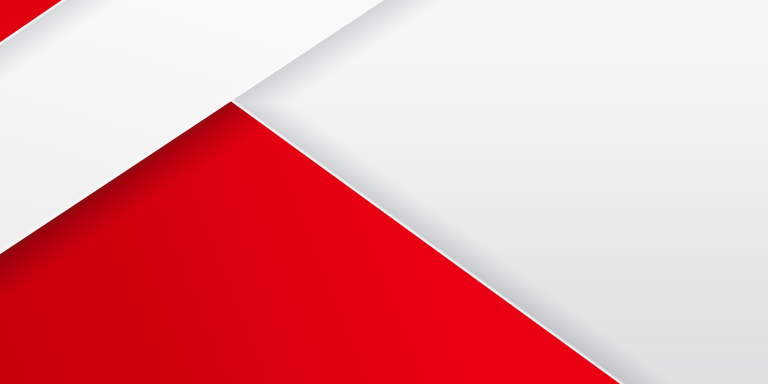
Give the GLSL for this background, as a WebGL 2 fragment shader.

```glsl
#version 300 es
precision highp float;

uniform vec2 u_resolution;
out vec4 outColor;

const vec3 WHITE = vec3(0.985);
const vec3 PAPER_TOP = vec3(0.965);
const vec3 PAPER_BOTTOM = vec3(0.875, 0.875, 0.88);
const vec3 BAND_LIGHT = vec3(0.975);
const vec3 BAND_DIM = vec3(0.94);
const vec3 RED_BRIGHT = vec3(0.915, 0.0, 0.07);
const vec3 RED_DEEP = vec3(0.785, 0.0, 0.05);
const vec3 GREY_SHADE = vec3(0.85, 0.86, 0.87);
const vec3 RED_SHADE = vec3(0.74, 0.8, 0.8);

// Signed distance to the line a-b, positive on its left side.
float lineDistance(vec2 p, vec2 a, vec2 b) {
    vec2 along = normalize(b - a);
    vec2 rel = p - a;
    return along.x * rel.y - along.y * rel.x;
}

// Antialiased coverage of the region where d is positive.
float cover(float d, float pixel) {
    return smoothstep(-0.7 * pixel, 0.7 * pixel, d);
}

// Soft shadow, strongest at the edge and gone at the given width.
float shadow(float d, float width) {
    float t = clamp(d / width, 0.0, 1.0);
    return (1.0 - t) * (1.0 - 0.4 * t * t) * step(0.0, d);
}

// Thin bright rim centred at an offset from the edge.
float rim(float d, float offset, float width) {
    float t = (d - offset) / width;
    return exp(-t * t);
}

// Faint layered stripes across one axis.
float stripes(float t) {
    return 0.6 * sin(t * 150.0) + 0.4 * sin(t * 67.0 + 1.3);
}

vec3 paper(vec2 p) {
    return mix(PAPER_BOTTOM, PAPER_TOP, smoothstep(-0.1, 1.0, p.y)) + 0.002 * stripes(p.y);
}

vec3 redSheet(vec2 p) {
    float glow = smoothstep(0.0, 1.05, 0.75 * p.x + 0.3 * p.y);
    return mix(RED_DEEP, RED_BRIGHT, glow);
}

vec3 bandSheet(vec2 p) {
    return mix(BAND_DIM, BAND_LIGHT, smoothstep(0.35, 1.15, p.y + 0.3 * p.x));
}

void main() {
    vec2 p = gl_FragCoord.xy / u_resolution.y;
    float pixel = 1.0 / u_resolution.y;

    float band = lineDistance(p, vec2(0.0, 0.338), vec2(1.0, 1.0));
    float slope = lineDistance(p, vec2(0.604, 0.734), vec2(1.615, 0.0));
    float corner = lineDistance(p, vec2(0.0, 0.89), vec2(0.161, 1.0));

    // Paper with the shadows of the red sheet and of the band
    vec3 color = paper(p);
    float bandShade = shadow(-band, 0.09) * (1.0 + 0.04 * stripes(band * 3.0));
    float paperShade = max(shadow(slope, 0.085), bandShade);
    color *= mix(vec3(1.0), GREY_SHADE, paperShade);
    color = mix(color, WHITE, 0.85 * rim(slope, 0.003, 0.004));

    // Lower red sheet, darkened under the band
    vec3 red = redSheet(p);
    red *= mix(vec3(1.0), RED_SHADE, shadow(-band, 0.11));
    red += vec3(-0.06, 0.05, 0.02) * rim(band, 0.0, 0.012);
    color = mix(color, red, cover(-slope, pixel));

    // Diagonal white band with the shadow of the corner
    vec3 sheet = bandSheet(p);
    sheet *= mix(vec3(1.0), GREY_SHADE, shadow(-corner, 0.088));
    sheet = mix(sheet, WHITE, 0.6 * rim(band, 0.004, 0.004));
    sheet = mix(sheet, WHITE, 0.85 * rim(corner, -0.003, 0.004));
    color = mix(color, sheet, cover(band, pixel));

    // Red corner
    color = mix(color, mix(RED_DEEP, RED_BRIGHT, 0.7), cover(corner, pixel));

    outColor = vec4(clamp(color, 0.0, 1.0), 1.0);
}
```
